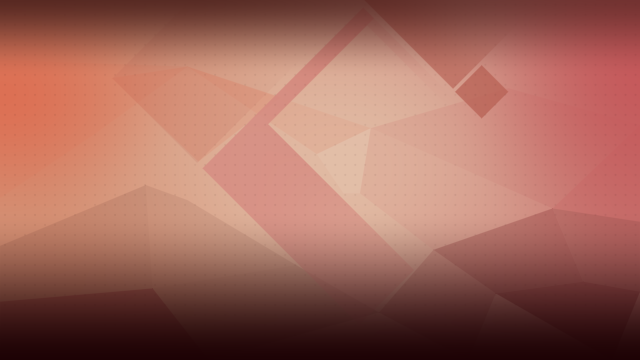
Give the GLSL for this background, as a WebGL 1 fragment shader.

```glsl
precision highp float;
// Warm abstract backdrop: a peach glow fading to orange and rose, crossed by
// translucent low-poly facets and tilted square frames, with a faint dot lattice.
// Facets are convex quads, frames are boxes in axes turned by 45 degrees.
uniform vec2 u_resolution;

const float ASPECT = 16.0 / 9.0;
const vec2 GLOW_CENTER = vec2(0.95, 0.53);
const vec2 ORANGE_CENTER = vec2(0.0, 0.74);
const vec2 ROSE_CENTER = vec2(1.82, 0.82);
const vec3 PEACH = vec3(0.88, 0.725, 0.635);
const vec3 TAN = vec3(0.83, 0.56, 0.45);
const vec3 BLUSH = vec3(0.78, 0.49, 0.46);
const vec3 ORANGE = vec3(0.87, 0.42, 0.31);
const vec3 ROSE = vec3(0.77, 0.34, 0.35);
const vec3 PINK = vec3(0.84, 0.55, 0.51);
const vec3 BRICK = vec3(0.72, 0.38, 0.33);
const vec3 BROWN = vec3(0.48, 0.27, 0.23);
const vec3 CRIMSON = vec3(0.55, 0.20, 0.21);
const vec3 CREAM = vec3(0.91, 0.80, 0.72);
const vec3 TOP_DARK = vec3(0.24, 0.08, 0.07);
const vec3 BOTTOM_DARK = vec3(0.11, 0.005, 0.015);
const float DOT_SPACING = 0.0278;
const float DOT_RADIUS = 0.0045;
const float DOT_STRENGTH = 0.065;

// Mesh vertices shared by several facets, in units of the canvas height.
const vec2 LEFT_PEAK = vec2(0.521, 0.815);
const vec2 HUB = vec2(1.030, 0.644);
const vec2 RIGHT_PEAK = vec2(1.412, 0.755);
const vec2 EDGE_HIGH = vec2(1.778, 0.653);
const vec2 EDGE_MID = vec2(1.778, 0.384);
const vec2 EDGE_LOW = vec2(1.778, 0.190);
const vec2 RIGHT_JOINT = vec2(1.535, 0.421);
const vec2 SHOULDER = vec2(1.204, 0.306);
const vec2 FOOT = vec2(1.053, 0.132);
const vec2 LOW_JOINT = vec2(1.620, 0.218);
const vec2 LOW_NOTCH = vec2(1.377, 0.185);
const vec2 HILL = vec2(0.405, 0.486);
const vec2 HILL_BASE = vec2(0.424, 0.199);
const vec2 HILL_END = vec2(0.822, 0.264);
const vec2 SHARD_TIP = vec2(1.000, 0.463);
const vec2 SHARD_SIDE = vec2(0.880, 0.572);

float cover(float d) {
  float soft = 0.8 / u_resolution.y;
  return smoothstep(-soft, soft, d);
}

// Signed distance to the line a-b, positive on its right side.
float side(vec2 p, vec2 a, vec2 b) {
  vec2 e = normalize(b - a), r = p - a;
  return r.x * e.y - r.y * e.x;
}

// Coverage of a convex quad with clockwise corners.
float quad(vec2 p, vec2 a, vec2 b, vec2 c, vec2 d) {
  return cover(min(min(side(p, a, b), side(p, b, c)),
                   min(side(p, c, d), side(p, d, a))));
}

// Coverage of a box given by two opposite corners.
float box(vec2 q, vec2 low, vec2 high) {
  vec2 d = min(q - low, high - q);
  return cover(min(d.x, d.y) * 0.7071);
}

vec3 background(vec2 p) {
  float reach = length((p - GLOW_CENTER) * vec2(1.0, 1.2));
  vec3 rim = mix(TAN, BLUSH, smoothstep(0.6, 1.25, p.x));
  vec3 col = mix(PEACH, rim, smoothstep(0.05, 0.90, reach));
  col = mix(col, ORANGE, 0.85 * (1.0 - smoothstep(0.0, 0.55, length((p - ORANGE_CENTER) * vec2(1.0, 1.4)))));
  return mix(col, ROSE, 0.95 * (1.0 - smoothstep(0.0, 0.60, length((p - ROSE_CENTER) * vec2(1.0, 0.9)))));
}

vec3 addFacets(vec3 col, vec2 p) {
  // Upper left and centre
  col = mix(col, ORANGE, 0.10 * quad(p, vec2(0.0, 0.833), LEFT_PEAK, vec2(0.266, 0.63), vec2(0.0, 0.45)));
  col = mix(col, ORANGE, 0.16 * quad(p, vec2(0.31, 0.783), LEFT_PEAK, vec2(0.78, 0.73), vec2(0.551, 0.551)));
  col = mix(col, ORANGE, 0.10 * quad(p, LEFT_PEAK, HUB, SHARD_SIDE, vec2(0.75, 0.66)));
  col = mix(col, CREAM, 0.25 * quad(p, SHARD_SIDE, HUB, SHARD_TIP, vec2(0.954, 0.463)));
  // Right
  col = mix(col, ROSE, 0.13 * quad(p, HUB, RIGHT_PEAK, EDGE_HIGH, RIGHT_JOINT));
  col = mix(col, PINK, 0.20 * quad(p, HUB, RIGHT_JOINT, SHOULDER, SHARD_TIP));
  col = mix(col, ROSE, 0.30 * quad(p, RIGHT_JOINT, EDGE_HIGH, EDGE_MID, vec2(1.65, 0.403)));
  col = mix(col, CRIMSON, 0.34 * quad(p, SHOULDER, RIGHT_JOINT, LOW_JOINT, LOW_NOTCH));
  col = mix(col, CRIMSON, 0.18 * quad(p, SHOULDER, LOW_NOTCH, vec2(1.3, 0.0), FOOT));
  col = mix(col, CRIMSON, 0.28 * quad(p, RIGHT_JOINT, EDGE_MID, EDGE_LOW, LOW_JOINT));
  col = mix(col, CRIMSON, 0.45 * quad(p, LOW_NOTCH, LOW_JOINT, EDGE_LOW, vec2(1.7, 0.0)));
  // Lower left
  col = mix(col, BROWN, 0.17 * quad(p, vec2(0.0, 0.317), HILL, HILL_BASE, vec2(0.0, 0.162)));
  col = mix(col, BROWN, 0.13 * quad(p, HILL, vec2(0.521, 0.444), HILL_END, HILL_BASE));
  col = mix(col, BROWN, 0.16 * quad(p, HILL_BASE, HILL_END, FOOT, vec2(0.58, 0.0)));
  return mix(col, CRIMSON, 0.45 * quad(p, vec2(0.0, 0.162), HILL_BASE, vec2(0.58, 0.0), vec2(0.0)));
}

vec3 addFrames(vec3 col, vec2 p) {
  // Turned axes: x grows toward the lower right, y toward the upper right.
  vec2 q = vec2(p.x + 1.0 - p.y, p.x - 1.0 + p.y);
  float leftFade = 1.0 - smoothstep(0.2, 0.75, q.y);
  col = mix(col, BRICK, 0.16 * leftFade * box(q, vec2(0.530, 0.095), vec2(1.0, 1.2)));
  float outer = box(q, vec2(1.030, 0.095), vec2(1.900, 0.988));
  float inner = box(q, vec2(1.090, 0.400), vec2(3.0, 2.0));
  float frameFade = 1.0 - 0.45 * smoothstep(1.2, 1.9, q.x);
  col = mix(col, PINK - vec3(0.02, 0.05, 0.05) * smoothstep(0.3, 0.9, q.y), 0.85 * frameFade * outer * (1.0 - inner));
  col = mix(col, ROSE, 0.12 * (1.0 - smoothstep(1.1, 1.6, q.x)) * box(q, vec2(1.09, 0.949), vec2(1.9, 0.988)));
  float cornerFade = 1.0 - smoothstep(1.03, 1.4, q.y);
  col = mix(col, BRICK, 0.65 * cornerFade * box(q, vec2(0.5, 1.012), vec2(1.505, 2.0)));
  return mix(col, BRICK, 0.75 * box(q, vec2(1.519, 1.009), vec2(1.667, 1.157)));
}

void main() {
  vec2 p = gl_FragCoord.xy / u_resolution * vec2(ASPECT, 1.0);
  vec3 col = addFrames(addFacets(background(p), p), p);
  // Dot lattice
  vec2 cell = mod(p, DOT_SPACING) - 0.5 * DOT_SPACING;
  col *= 1.0 - DOT_STRENGTH * (1.0 - smoothstep(0.2, 1.0, length(cell) / DOT_RADIUS));
  // Shaded top and bottom
  float topLight = mix(0.16 + 0.22 * smoothstep(0.5, 1.78, p.x), 1.0, smoothstep(-0.02, 0.22, 1.0 - p.y));
  col = mix(TOP_DARK, col, topLight);
  col = mix(BOTTOM_DARK, col, smoothstep(-0.02, 0.42, p.y));
  gl_FragColor = vec4(col, 1.0);
}
```
